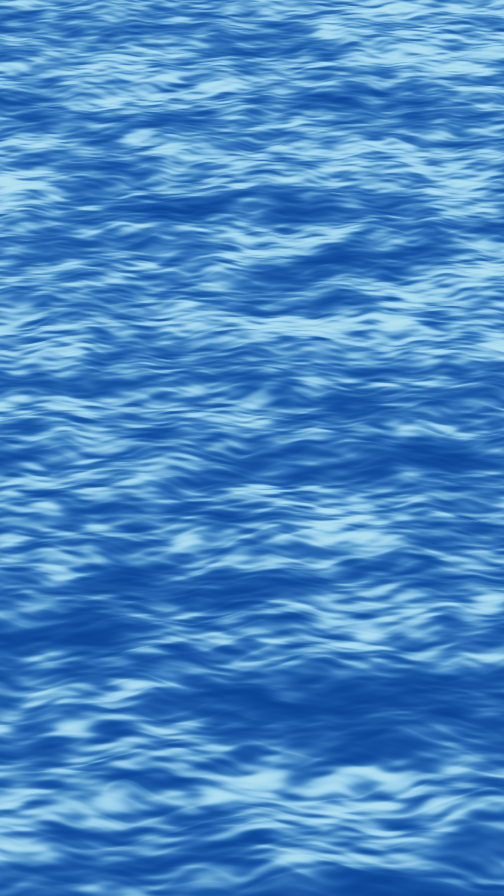
A WebGL 1 fragment shader for this texture:

```glsl
precision highp float;
// Draws a rippled blue sea seen at a slant, with pale streaks of sky light.
uniform vec2 u_resolution;

// Water colours, from trough to glint
const vec3 ABYSS  = vec3(0.04, 0.26, 0.58);
const vec3 DEEP   = vec3(0.07, 0.31, 0.63);
const vec3 BLUE   = vec3(0.14, 0.39, 0.69);
const vec3 AZURE  = vec3(0.22, 0.48, 0.75);
const vec3 SKY    = vec3(0.33, 0.59, 0.80);
const vec3 PALE   = vec3(0.47, 0.71, 0.87);
const vec3 GLINT  = vec3(0.61, 0.82, 0.93);
const vec3 SPARK  = vec3(0.70, 0.88, 0.94);

// Cells per canvas width at the near edge, across and up
const vec2 DRIFT_FREQ  = vec2(0.9, 3.6);
const vec2 SWELL_FREQ  = vec2(1.8, 7.5);
const vec2 CHOP_FREQ   = vec2(3.6, 16.0);
const vec2 RIPPLE_FREQ = vec2(6.5, 30.0);
const vec2 FINE_FREQ   = vec2(10.0, 54.0);

const float SHRINK_X = 0.60;   // narrowing of waves with distance
const float SHRINK_Y = 0.58;   // flattening of waves with distance
const float WARP = 0.009;      // bending of the crests
const float RISE = 0.17;       // slope of crests climbing to the right
const float FALL = -0.13;      // slope of crests falling to the right
const float HAZE = 0.95;       // brightening from near to far
const float LIGHT = 0.06;      // overall brightness
const float NEAR_RIPPLE = 0.92; // ripple strength at the near edge
const float FAR_RIPPLE = 0.76;  // ripple strength at the far edge
const float CONTRAST = 1.65;   // steepness of the tone curve

vec2 gradientAt(vec2 cell) {
  vec3 h = fract(cell.xyx * vec3(0.1031, 0.1030, 0.0973));
  h += dot(h, h.yzx + 33.33);
  float angle = 6.2832 * fract((h.x + h.y) * h.z);
  return vec2(cos(angle), sin(angle));
}

// Gradient noise, scaled to a spread of about one
float noise(vec2 p) {
  vec2 i = floor(p);
  vec2 f = p - i;
  vec2 k = f * f * f * (f * (f * 6.0 - 15.0) + 10.0);
  vec2 e = vec2(0.0, 1.0);
  float a = dot(gradientAt(i), f);
  float b = dot(gradientAt(i + e.yx), f - e.yx);
  float c = dot(gradientAt(i + e.xy), f - e.xy);
  float d = dot(gradientAt(i + e.yy), f - e.yy);
  return 4.65 * mix(mix(a, b, k.x), mix(c, d, k.x), k.y);
}

// Waves whose crests follow the given slope
float waves(vec2 w, float slope, vec2 freq, float seed) {
  return noise(vec2(w.x, w.y - slope * w.x) * freq + seed);
}

// Long bright crests, rounded at the top and centred on zero
float crests(vec2 w, float slope, vec2 freq, float seed) {
  float n = waves(w, slope, freq, seed);
  return exp(-1.8 * (sqrt(n * n + 0.03) - 0.17)) - 0.4;
}

float ramp(float from, float to, float x) {
  return clamp((x - from) / (to - from), 0.0, 1.0);
}

// Each colour sits at the middle of its share of the tones
vec3 waterColour(float tone) {
  vec3 c = mix(ABYSS, DEEP, ramp(0.0, 0.085, tone));
  c = mix(c, BLUE, ramp(0.085, 0.28, tone));
  c = mix(c, AZURE, ramp(0.28, 0.495, tone));
  c = mix(c, SKY, ramp(0.495, 0.685, tone));
  c = mix(c, PALE, ramp(0.685, 0.84, tone));
  c = mix(c, GLINT, ramp(0.84, 0.95, tone));
  return mix(c, SPARK, ramp(0.95, 1.0, tone));
}

void main() {
  // Lay the canvas on the water plane
  vec2 p = gl_FragCoord.xy / u_resolution.x;
  float far = gl_FragCoord.y / u_resolution.y;
  vec2 w = vec2((p.x - 0.5) * (1.0 + SHRINK_X * p.y),
                p.y * (1.0 + SHRINK_Y * p.y));

  // Bend the crests gently
  w.y += WARP * noise(w * vec2(3.0, 6.0) + 71.3);
  w.y += WARP * 0.35 * noise(w * vec2(9.0, 15.0) + 23.7);

  // Broad bands, swell and crossing chop
  float swell = 0.36 * waves(w, 0.08, DRIFT_FREQ, 46.8)
              + 0.38 * waves(w, 0.06, SWELL_FREQ, 11.2);
  float chop = 0.30 * waves(w, RISE, CHOP_FREQ, 37.6)
             + 0.26 * waves(w, FALL, CHOP_FREQ * 1.2, 53.1);

  // Crossing ripples and long crests, strongest on the lit slopes
  float ripple = 0.26 * waves(w, RISE, RIPPLE_FREQ, 5.4)
               + 0.23 * waves(w, FALL, RIPPLE_FREQ * 1.15, 83.9)
               + 0.32 * waves(w, RISE * 0.7, FINE_FREQ, 61.5)
               + 0.27 * waves(w, FALL * 1.2, FINE_FREQ * 1.1, 29.3)
               + 0.65 * crests(w, RISE, RIPPLE_FREQ * vec2(0.6, 0.8), 17.8)
               + 0.55 * crests(w, FALL, RIPPLE_FREQ * vec2(0.6, 0.9), 95.2);
  float lit = smoothstep(-1.0, 1.0, swell + chop);
  ripple *= mix(0.6, 1.4, lit) * mix(NEAR_RIPPLE, FAR_RIPPLE, far);

  // Even out the tones and colour them
  float height = swell + chop + ripple + HAZE * (far - 0.5) + LIGHT;
  float tone = 1.0 / (1.0 + exp(-CONTRAST * height));
  gl_FragColor = vec4(waterColour(tone), 1.0);
}
```
